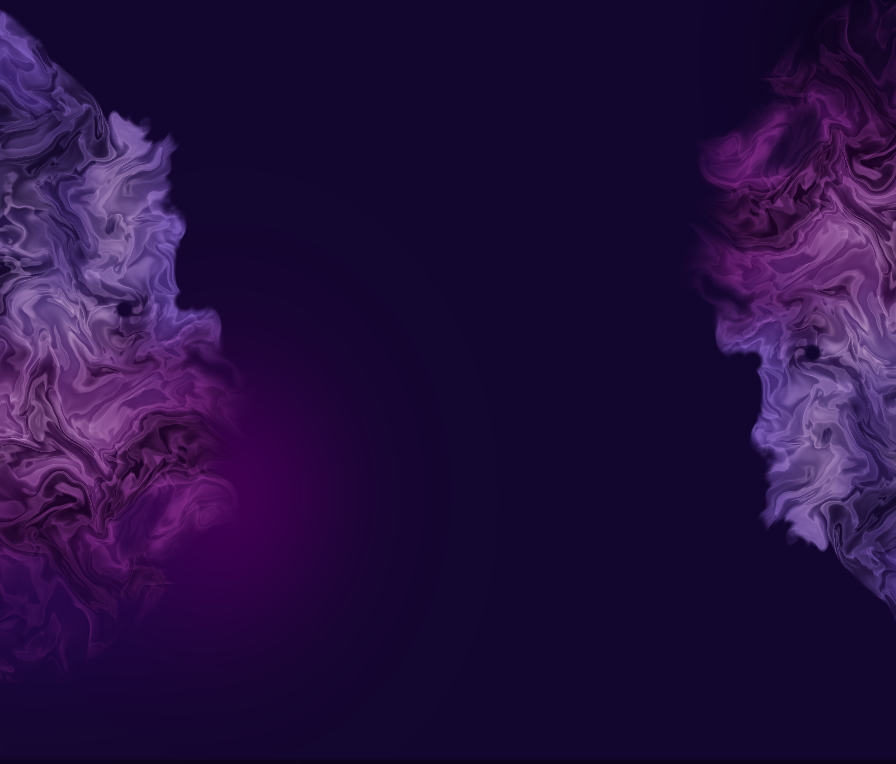
Give the GLSL for this background, as a Shadertoy shader.

```glsl
// Two banks of curling violet and magenta smoke frame a dark indigo field.
// One smoke function, built from folded noise inside a curved outline, is
// drawn at the left and again turned half way round at the right.

const vec3 INDIGO = vec3(0.073, 0.022, 0.182);
const vec3 MAGENTA_GLOW = vec3(0.165, -0.025, 0.125);
const vec3 VIOLET_BODY = vec3(0.14, 0.06, 0.31);
const vec3 VIOLET_LIGHT = vec3(0.49, 0.36, 0.74);
const vec3 MAGENTA_BODY = vec3(0.20, 0.02, 0.26);
const vec3 MAGENTA_LIGHT = vec3(0.54, 0.17, 0.56);
const vec3 PALE = vec3(0.76, 0.62, 0.79);

float hash(vec2 cell) {
    vec3 q = fract(vec3(cell.xyx) * 0.1031);
    q += dot(q, q.yzx + 33.33);
    return fract((q.x + q.y) * q.z);
}

float noise(vec2 p) {
    vec2 i = floor(p), f = fract(p);
    f = f * f * f * (f * (f * 6.0 - 15.0) + 10.0);
    return mix(mix(hash(i), hash(i + vec2(1, 0)), f.x),
               mix(hash(i + vec2(0, 1)), hash(i + vec2(1, 1)), f.x), f.y);
}

float fbm(vec2 p) {
    float sum = 0.0, amp = 0.55;
    for (int i = 0; i < 4; i++) {
        sum += amp * noise(p);
        p = mat2(0.8, 0.6, -0.6, 0.8) * p * 2.03 + 11.7;
        amp *= 0.42;
    }
    return sum;
}

// Bends space by noise, then by ever smaller waves, so that wisps curl
vec2 curl(vec2 p) {
    p += 0.10 * (vec2(fbm(p * 8.0 + 3.1), fbm(p * 8.0 + 47.3)) - 0.46);
    float freq = 26.0;
    for (int i = 0; i < 5; i++) {
        p += 0.42 / freq * sin(p.yx * freq + vec2(1.3, 4.1) * float(i + 1));
        p += 0.22 / freq * cos((p.x + p.y) * freq * 0.8 + vec2(0.0, 2.0));
        freq *= 1.55;
    }
    return p;
}

// Soft elliptical patch
float spot(vec2 p, vec2 centre, vec2 radius) {
    vec2 d = (p - centre) / radius;
    return exp(-dot(d, d));
}

// Overlapping sheets: each brightens slowly, then ends in a crisp lip
float sheet(float field, float count) {
    float ramp = fract(field * count);
    return ramp * ramp * smoothstep(1.0, 0.86, ramp);
}

// Thin bright crease wherever the field crosses a repeated level
float crease(float field, float count, float sharpness) {
    return pow(1.0 - abs(sin(field * count)), sharpness);
}

// Horizontal reach of the smoke at height y
float outline(float y) {
    float t = (y - 0.404) / (y > 0.404 ? 0.585 : 0.315);
    float reach = 0.335 * pow(max(1.0 - t * t, 0.0), 0.75);
    return reach - 0.05 * exp(-pow((y - 0.63) / 0.06, 2.0));
}

float opening(vec2 p, vec2 centre, float radius) {
    return smoothstep(radius * 0.65, radius * 1.25, length(p - centre));
}

// Colour in rgb, cover in a
vec4 smoke(vec2 p) {
    vec2 w = curl(p);
    float broad = fbm(w * 13.0);
    float fine = fbm(w * vec2(34.0, 26.0) + 5.0);
    float upper = smoothstep(0.48, 0.64, p.y + 0.12 * (broad - 0.5));

    // Ragged outline: crisp above, misty below
    float ragged = 0.13 * (noise(w * 19.0 + 20.0) - 0.5) + 0.05 * (fine - 0.5);
    float inside = outline(p.y) - p.x + ragged * smoothstep(1.0, 0.9, p.y);
    float cover = smoothstep(0.0, mix(0.09, 0.013, upper), inside);

    // Folds and wisps
    float folds = sheet(broad, 5.0);
    float wisps = sheet(fine, 4.0);
    float threads = crease(broad + 0.3 * fine, 15.0, 5.0);
    float body = smoothstep(0.28, 0.66, broad);
    float light = 0.30 * body + 0.55 * folds + 0.42 * wisps + 0.30 * threads;

    // Pale patches along the spine and in the heart of the smoke
    float pale = 0.80 * spot(p, vec2(0.155, 0.73), vec2(0.045, 0.12))
               + 0.75 * spot(p, vec2(0.025, 0.70), vec2(0.040, 0.10))
               + 0.75 * spot(p, vec2(0.090, 0.58), vec2(0.070, 0.05))
               + 0.75 * spot(p, vec2(0.065, 0.44), vec2(0.120, 0.09));
    float warm = spot(p, vec2(0.14, 0.37), vec2(0.14, 0.085));
    float rim = upper * spot(vec2(inside, 0.0), vec2(0.03, 0.0), vec2(0.03, 1.0));

    vec3 shade = mix(MAGENTA_BODY, VIOLET_BODY, upper);
    vec3 lit = mix(MAGENTA_LIGHT, VIOLET_LIGHT, upper);
    vec3 colour = mix(shade * (0.55 + 0.6 * body), lit,
                      clamp(light * (0.75 + 0.35 * warm + 0.4 * rim), 0.0, 1.0));
    colour = mix(colour, PALE, clamp(pale * (1.15 * light - 0.05), 0.0, 0.85));

    // Lower smoke thins into separate strands
    float strands = clamp(0.1 + 0.9 * folds + 0.5 * threads, 0.0, 1.0);
    cover *= mix(0.65 * strands, 1.0, smoothstep(0.17, 0.33, p.y));
    cover *= mix(0.6, 1.0, opening(w, vec2(0.02, 0.18), 0.07));
    cover *= opening(p, vec2(0.242, 0.606), 0.014);
    cover *= opening(p, vec2(0.163, 0.595), 0.011);
    cover *= mix(0.3, 1.0, opening(p + 0.4 * (w - p), vec2(0.185, 0.312), 0.036));
    return vec4(colour, cover);
}

void mainImage(out vec4 fragColor, in vec2 fragCoord) {
    vec2 p = fragCoord / iResolution.y;
    p.x *= 1.1743 * iResolution.y / iResolution.x;

    // Field and glow
    vec3 colour = INDIGO;
    colour += MAGENTA_GLOW * spot(p, vec2(0.30, 0.355), vec2(0.145, 0.175));
    colour += vec3(0.05, 0.0, 0.08) * spot(p, vec2(0.04, 0.22), vec2(0.22, 0.14));
    colour *= 1.0 - 0.35 * spot(p, vec2(1.12, 0.92), vec2(0.12, 0.18));

    // Left bank, then its half turn
    vec4 left = smoke(p);
    vec4 right = smoke(vec2(1.228, 1.133) - p);
    colour = mix(colour, left.rgb, left.a * 0.92);
    colour = mix(colour, right.rgb, right.a * 0.92);

    // Dark lower border
    colour *= mix(0.6, 1.0, smoothstep(0.002, 0.009, p.y));
    fragColor = vec4(clamp(colour, 0.0, 1.0), 1.0);
}
```
